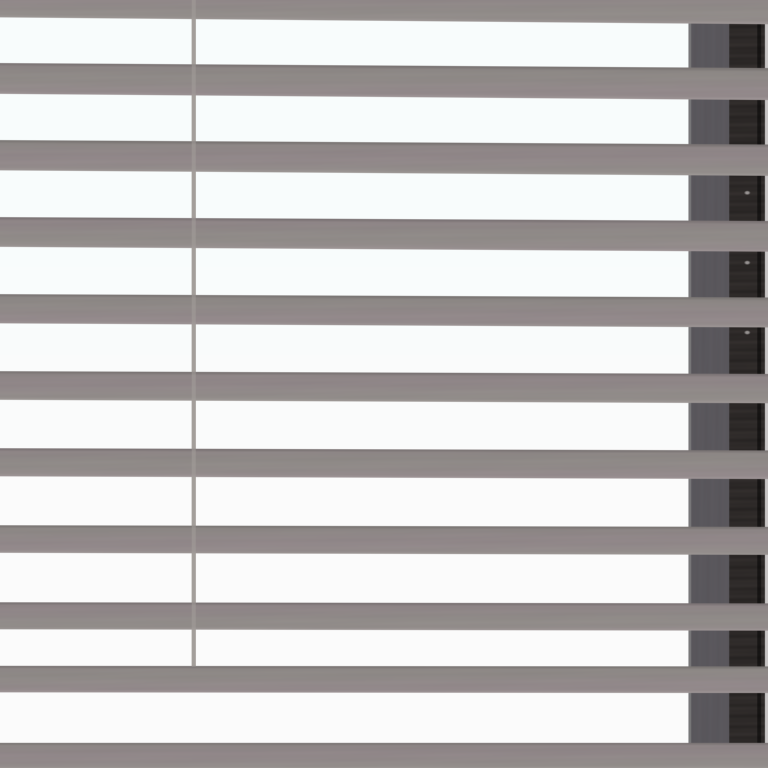
A Shadertoy shader for this pattern:

```glsl
// Horizontal blind slats in front of a bright window with a dark frame at right.
// A loop lays eleven slightly tilted bands over the backdrop; layered sines
// give each band its streaks and tint, and a thin cord hangs down at left.

const int   SLATS       = 11;
const float PITCH       = 0.1003;   // distance between slat tops
const float FIRST_TOP   = -0.0182;  // top of slat 0, measured downward
const int   LOW_SLAT    = 9;        // from here on the stack sits closer
const float LOW_SHIFT   = 0.0175;
const float THICKNESS   = 0.0408;
const float THINNING    = 0.0007;   // thickness lost per slat
const float TILT_TOP    = 0.0072;   // drop from left to right, upper edge
const float TILT_BOTTOM = 0.0090;   // the same for the lower edge
const float CORD_X      = 0.2523;
const float CORD_HALF   = 0.0026;
const float CORD_END    = 0.868;
const float FRAME_X     = 0.8965;
const float RECESS_X    = 0.9495;
const float RIM_X       = 0.9960;

const vec3 SKY_TOP    = vec3(0.972, 0.988, 0.988);
const vec3 SKY_BOTTOM = vec3(0.984, 0.984, 0.984);
const vec3 SLAT       = vec3(0.560, 0.540, 0.530);
const vec3 SLAT_MAUVE = vec3(0.565, 0.528, 0.535);
const vec3 CORD       = vec3(0.640, 0.620, 0.605);
const vec3 FRAME      = vec3(0.350, 0.340, 0.360);
const vec3 RECESS     = vec3(0.175, 0.160, 0.155);
const vec3 RIM        = vec3(0.780, 0.770, 0.770);

// Soft step that rises across an edge, at least one pixel wide.
float rise(float edge, float x) {
    float w = max(0.0011, 0.75 / iResolution.y);
    return smoothstep(edge - w, edge + w, x);
}

float band(float a, float b, float x) {
    return rise(a, x) * (1.0 - rise(b, x));
}

// Long horizontal grain in the range -1 to 1.
float streaks(vec2 p, float seed) {
    float bend = sin(p.x * 9.0 + seed * 2.3);
    return 0.5 * sin(p.y * 420.0 + bend + seed * 4.1)
         + 0.3 * sin(p.y * 910.0 - 1.5 * bend + p.x * 14.0 + seed)
         + 0.2 * sin(p.x * 31.0 + p.y * 160.0 + seed * 7.7);
}

vec3 backdrop(vec2 p) {
    vec3 col = mix(SKY_TOP, SKY_BOTTOM, smoothstep(0.2, 0.7, p.y));

    // Window frame with a paler outer edge
    vec3 frame = FRAME * (1.0 + 0.02 * streaks(p.yx, 2.0));
    frame = mix(frame, vec3(0.53), 0.65 * band(FRAME_X, FRAME_X + 0.0035, p.x));
    col = mix(col, frame, rise(FRAME_X, p.x));

    // Dark grained recess, its groove and small glints
    vec3 recess = RECESS * (1.0 + 0.14 * streaks(p, 5.0));
    recess *= 1.0 - 0.5 * band(0.986, 0.991, p.x);
    for (int i = 0; i < 3; i++) {
        vec2 glint = vec2(0.973, 0.251 + 0.091 * float(i));
        float d = length((p - glint) * vec2(0.7, 1.0));
        recess += 0.4 * (1.0 - smoothstep(0.0008, 0.0035, d));
    }
    col = mix(col, recess, rise(RECESS_X, p.x));
    return mix(col, RIM, rise(RIM_X, p.x));
}

// Slat colour; t runs from 0 at its upper edge to 1 at its lower edge.
vec3 slatColour(vec2 p, float t, float id) {
    float hue = 0.5 + 0.5 * sin(id * 2.4 + 5.0 * t + 1.5 * p.x);
    vec3 col = mix(SLAT, SLAT_MAUVE, hue);
    col *= 0.975 + 0.05 * t + 0.014 * streaks(p, id);
    col *= 1.0 - 0.12 * (1.0 - smoothstep(0.02, 0.13, t));
    return col + 0.035 * smoothstep(0.88, 1.0, t);
}

void mainImage(out vec4 fragColor, in vec2 fragCoord) {
    vec2 p = fragCoord / iResolution.xy;
    p.y = 1.0 - p.y;                // measure downward from the top

    vec3 col = backdrop(p);
    float cord = band(CORD_X - CORD_HALF, CORD_X + CORD_HALF, p.x)
               * (1.0 - rise(CORD_END, p.y));
    col = mix(col, CORD, cord);

    // Slats, flatter and thinner toward the bottom
    for (int i = 0; i < SLATS; i++) {
        float id = float(i);
        float tilt = p.x * (1.0 - id / float(SLATS - 1));
        float top = FIRST_TOP + PITCH * id - (i >= LOW_SLAT ? LOW_SHIFT : 0.0);
        float bottom = top + THICKNESS - THINNING * id + TILT_BOTTOM * tilt;
        top += TILT_TOP * tilt;
        float t = clamp((p.y - top) / (bottom - top), 0.0, 1.0);
        col = mix(col, slatColour(p, t, id), band(top, bottom, p.y));
    }

    // The cord stays faintly visible where it crosses the slats
    col = mix(col, CORD, 0.55 * cord);
    fragColor = vec4(col, 1.0);
}
```
